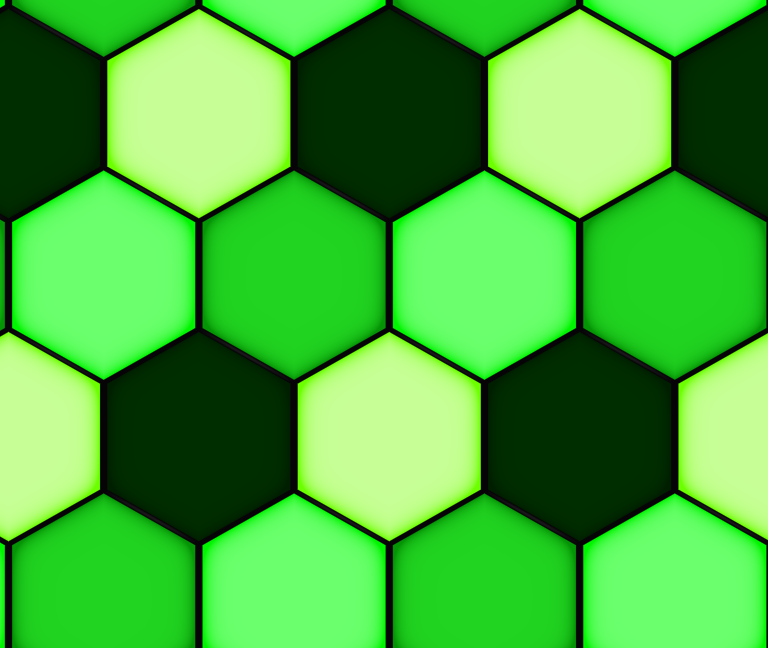
Write a Shadertoy shader that draws this pattern.

```glsl
// Lengths are fractions of the canvas height
const vec2 CELL_STEP = vec2(0.2938, 0.2492);   // column and row spacing
const vec2 ORIGIN = vec2(0.160, 0.077);        // centre of cell (0, 0)
const float SIDE_LINE = 0.0056;                // half width, upright lines
const float SLANT_LINE = 0.0040;               // half width, sloping lines
const float GLOW_REACH = 0.011;
const float SHEEN = 0.08;

const vec3 LINE = vec3(0.025, 0.015, 0.025);
const vec3 GREEN = vec3(0.13, 0.83, 0.13);
const vec3 GREEN_RIM = vec3(0.02, 0.58, 0.02);
const vec3 MINT = vec3(0.42, 1.00, 0.43);
const vec3 MINT_RIM = vec3(0.00, 0.96, 0.00);
const vec3 LIME = vec3(0.78, 1.00, 0.59);
const vec3 LIME_RIM = vec3(0.42, 1.00, 0.00);
const vec3 FOREST = vec3(0.00, 0.18, 0.00);
const vec3 FOREST_RIM = vec3(0.00, 0.12, 0.00);

// Nearest centre of the staggered lattice, in column and row steps
vec2 nearestCell(vec2 q) {
    vec2 evenCell = vec2(floor(q.x + 0.5), 2.0 * floor(0.5 * q.y + 0.5));
    vec2 oddCell = vec2(floor(q.x) + 0.5, 2.0 * floor(0.5 * q.y) + 1.0);
    vec2 metric = vec2(1.0, 0.8660254);
    float evenDist = length((q - evenCell) * metric);
    float oddDist = length((q - oddCell) * metric);
    return evenDist < oddDist ? evenCell : oddCell;
}

// Distances inward from the upright and the sloping cell borders
vec2 borderDistances(vec2 p) {
    float halfWidth = 0.5 * CELL_STEP.x;
    float halfHeight = CELL_STEP.y / 1.5;
    vec2 normal = normalize(vec2(0.5 * halfHeight, halfWidth));
    p = abs(p);
    return vec2(halfWidth - p.x, normal.y * halfHeight - dot(p, normal));
}

// Rows alternate between two colour pairs; each pair swaps every second row
void cellColours(vec2 cell, out vec3 fill, out vec3 rim) {
    bool oddRow = mod(cell.y, 2.0) > 0.5;
    bool swapped = mod(ceil(cell.x) + floor(0.5 * cell.y), 2.0) > 0.5;
    if (oddRow) {
        fill = swapped ? FOREST : LIME;
        rim = swapped ? FOREST_RIM : LIME_RIM;
    } else {
        fill = swapped ? MINT : GREEN;
        rim = swapped ? MINT_RIM : GREEN_RIM;
    }
}

void mainImage(out vec4 fragColor, in vec2 fragCoord) {
    float pixel = 1.0 / iResolution.y;
    vec2 q = (fragCoord * pixel - ORIGIN) / CELL_STEP;
    vec2 cell = nearestCell(q);
    vec2 p = (q - cell) * CELL_STEP;

    vec2 border = borderDistances(p);
    vec2 inner = border - vec2(SIDE_LINE, SLANT_LINE);

    // Saturated rim fading towards the middle
    vec3 fill, rim;
    cellColours(cell, fill, rim);
    vec2 falloff = exp(-max(inner, 0.0) / GLOW_REACH);
    vec3 colour = mix(fill, rim, min(falloff.x + falloff.y, 1.0));

    // Dark lines, with a faint sheen along the falling slopes
    float along = fract(p.x / (0.5 * CELL_STEP.x));
    float core = 1.0 - smoothstep(0.0, SLANT_LINE, border.y);
    float falling = step(0.0, p.x * p.y) * step(SIDE_LINE, border.x);
    vec3 line = LINE + SHEEN * falling * core * 4.0 * along * (1.0 - along);

    float inside = smoothstep(-0.75 * pixel, 0.75 * pixel, min(inner.x, inner.y));
    fragColor = vec4(mix(line, colour, inside), 1.0);
}
```
